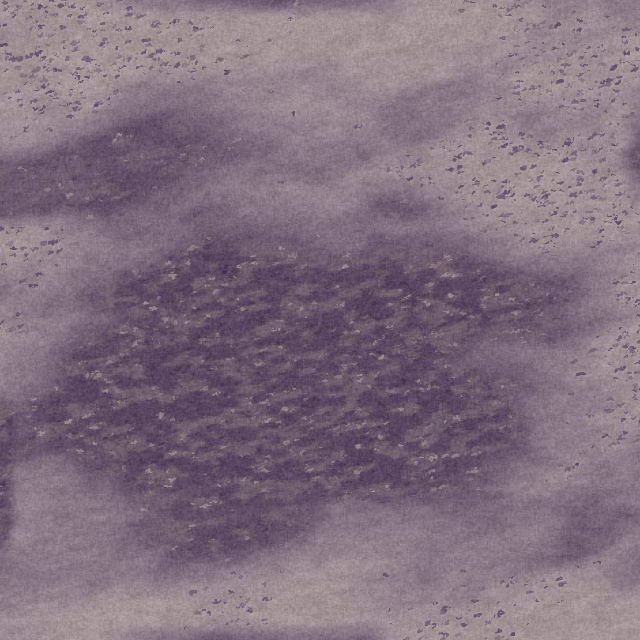
This texture is drawn by a WebGL 2 fragment shader. Its source:

```glsl
#version 300 es
precision highp float;

uniform vec2 u_resolution;
out vec4 fragColor;

// Palette
const vec3 LIGHT = vec3(0.640, 0.578, 0.592);
const vec3 MID = vec3(0.540, 0.466, 0.526);
const vec3 DARK = vec3(0.355, 0.276, 0.378);
const vec3 ASH = vec3(0.465, 0.402, 0.450);
const vec3 PALE_FLECK = vec3(0.680, 0.600, 0.620);
const vec3 DARK_FLECK = vec3(0.350, 0.270, 0.390);

// Cloud layout: centre and radii of the shaded areas
const vec4 MASS = vec4(0.45, 0.40, 0.40, 0.235);
const vec4 BAND = vec4(0.10, 0.72, 0.27, 0.060);
const vec2 CLOUD_SCALE = vec2(3.2, 7.5);
const float TILT = 0.16;
const float RAGGEDNESS = 1.3;

// Surface detail
const vec2 MOTTLE_SCALE = vec2(42.0, 90.0);
const vec2 FLECK_GRID = vec2(74.0, 128.0);
const vec2 RELIEF_SHIFT = vec2(-0.0020, 0.0035);
const vec2 WEAVE_SCALE = vec2(190.0, 470.0);
const float WEAVE_STRENGTH = 0.075;

float hash(vec2 c) {
    vec3 v = fract(c.xyx * 0.1031);
    v += dot(v, v.yzx + 33.33);
    return fract((v.x + v.y) * v.z);
}

float noise(vec2 p) {
    vec2 c = floor(p), f = fract(p);
    f = f * f * (3.0 - 2.0 * f);
    return mix(mix(hash(c), hash(c + vec2(1, 0)), f.x),
               mix(hash(c + vec2(0, 1)), hash(c + vec2(1, 1)), f.x), f.y);
}

float layered(vec2 p) {
    float sum = 0.0, weight = 0.5;
    for (int i = 0; i < 5; i++) {
        sum += weight * noise(p);
        p = p * 2.03 + 17.3;
        weight *= 0.5;
    }
    return sum / 0.97;
}

// Slow bending of the cloud bands
vec2 sineDrift(vec2 p) {
    vec2 sum = vec2(0.0);
    float weight = 0.014;
    for (int i = 0; i < 4; i++) {
        p = p.yx * 1.7 + 2.1;
        sum += weight * sin(p * 6.0 + 1.3 * sin(p.yx * 4.0));
        weight *= 0.5;
    }
    return sum;
}

float softEllipse(vec2 p, vec4 area, float wobble) {
    float d = length((p - area.xy) / area.zw) + wobble;
    return 1.0 - smoothstep(0.5, 1.5, d);
}

// Shade from 0 (light) to 1 (dark)
float cloudShade(vec2 p) {
    vec2 q = p + sineDrift(p);
    q.y -= TILT * q.x;
    float broad = layered(q * CLOUD_SCALE + 5.7) - 0.5;
    float wisps = layered(q * CLOUD_SCALE * 0.9 + 41.2);
    float shade = softEllipse(p, MASS, broad * RAGGEDNESS);
    shade = max(shade, 0.72 * softEllipse(q, BAND, broad * RAGGEDNESS));
    float wisp = 0.55 * smoothstep(0.40, 0.76, wisps);
    shade += wisp * (1.0 - shade);
    vec2 rim = min(p, 1.0 - p);
    float edge = 1.0 - smoothstep(0.0, 0.035, min(rim.x, rim.y));
    shade += 0.5 * edge * smoothstep(0.42, 0.68, noise(p * 4.0 + 9.0));
    return clamp(shade + 0.06 + 0.3 * broad, 0.0, 1.0);
}

// Cellular scatter of small crisp dashes
float flecks(vec2 p, float density) {
    vec2 g = p * FLECK_GRID;
    g += 0.7 * (vec2(noise(p * 290.0), noise(p * 290.0 + 60.0)) - 0.5);
    float mark = 0.0;
    for (int j = -1; j <= 1; j++)
        for (int i = -1; i <= 1; i++) {
            vec2 c = floor(g) + vec2(i, j);
            vec2 centre = c + vec2(hash(c + 13.0), hash(c + 47.0));
            float size = mix(0.22, 0.58, hash(c + 29.0));
            float body = 1.0 - smoothstep(size * 0.55, size, length(g - centre));
            float present = step(hash(c + 71.0), density);
            mark = max(mark, present * body * mix(0.4, 1.0, hash(c + 5.0)));
        }
    return mark;
}

void main() {
    vec2 p = gl_FragCoord.xy / u_resolution;
    float shade = cloudShade(p);
    vec3 color = mix(LIGHT, MID, smoothstep(0.0, 0.5, shade));
    color = mix(color, DARK, smoothstep(0.38, 0.95, shade));

    // Ashy mottling in the dark, faint ripples in the light
    vec2 slanted = vec2(p.x, p.y - TILT * p.x);
    float mottle = layered(slanted * MOTTLE_SCALE);
    float inDark = smoothstep(0.55, 0.85, shade);
    color = mix(color, ASH, 0.85 * inDark * smoothstep(0.38, 0.72, mottle));
    color += 0.09 * (mottle - 0.5) * (1.0 - inDark);

    // Dark flecks with a lit side, gathered in the light areas
    float cluster = smoothstep(0.38, 0.66, noise(p * 5.5 + 3.0) + 0.3 * (p.x + p.y - 1.1));
    float inLight = (1.0 - smoothstep(0.12, 0.40, shade)) * cluster;
    color += 0.03 * flecks(slanted + RELIEF_SHIFT, 0.4 * inLight);
    color = mix(color, DARK_FLECK, 0.85 * flecks(slanted, 0.4 * inLight));

    // Pale flecks and deeper pits in the dark areas
    float pale = flecks(slanted + 0.37, 0.20 * inDark);
    color = mix(color, PALE_FLECK, 0.75 * pale * smoothstep(0.36, 0.56, mottle));
    color -= 0.05 * flecks(slanted + 0.71, 0.35 * inDark);

    // Fine woven grain
    float weave = noise(p * WEAVE_SCALE) + noise(p * WEAVE_SCALE.yx + 31.0) - 1.0;
    float grain = noise(p * WEAVE_SCALE.y + 83.0) - 0.5;
    color += WEAVE_STRENGTH * (0.7 * weave + 0.8 * grain);
    fragColor = vec4(color, 1.0);
}
```
